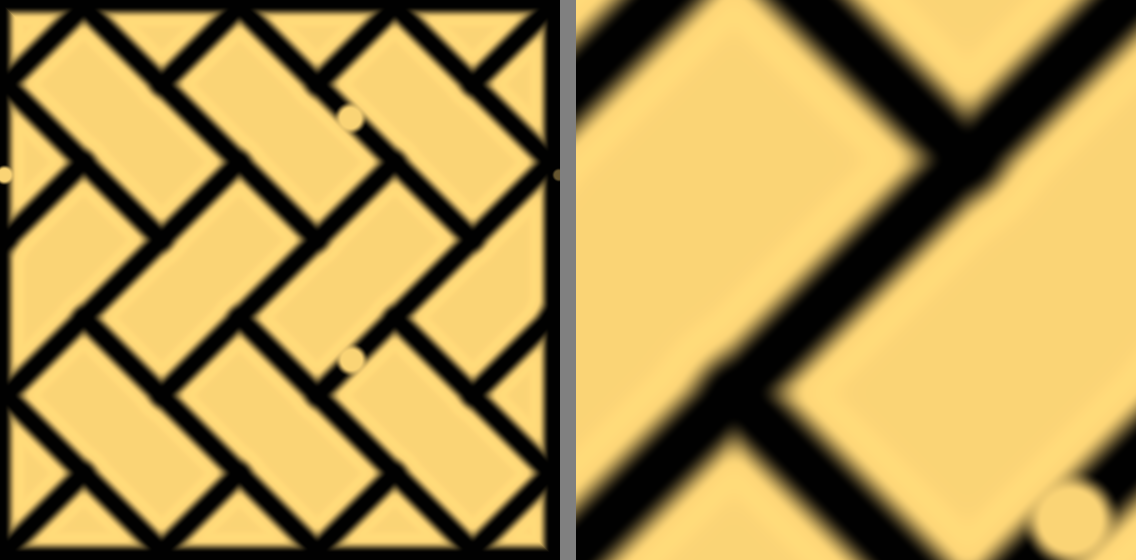
Left, the full canvas; right, a detail of the centre.
Reproduce this pattern procedurally as a WebGL 2 fragment shader.

```glsl
#version 300 es
precision highp float;
// Diagonal herringbone of yellow bricks with soft black joints, a black frame and a few worn gaps.

#define COLUMNS 3.6        // repeats across
#define ROWS 1.8           // repeats down
#define ORIGIN vec2(0.1497, 0.9883)
#define JOINT_WIDTH 0.0355
#define SOFTNESS 0.0105    // half width of the blurred edges
#define ROUNDING 0.010     // fillet where joints meet
#define FRAME_LOW vec2(0.0185, 0.0235)
#define FRAME_HIGH vec2(0.9715, 0.9780)
#define BRICK_COLOR vec3(0.982, 0.830, 0.460)
#define JOINT_COLOR vec3(0.004, 0.004, 0.002)
#define RIM_GLOW 0.035     // slight brightening beside the joints

uniform vec2 u_resolution;
out vec4 fragColor;

float segmentDistance(vec2 p, vec2 a, vec2 b) {
    vec2 ab = b - a;
    float t = clamp(dot(p - a, ab) / dot(ab, ab), 0.0, 1.0);
    return length(p - a - ab * t);
}

float smoothMin(float a, float b, float k) {
    float h = max(k - abs(a - b), 0.0) / k;
    return min(a, b) - 0.25 * h * h * k;
}

// Each cell owns one falling and one rising joint; every joint is three brick widths long.
float jointDistance(vec2 uv) {
    vec2 period = 1.0 / vec2(COLUMNS, ROWS);
    vec2 unit = period / vec2(2.0, 4.0);
    vec2 p = uv - ORIGIN;
    vec2 cell = floor(p / period);
    float d = 1.0;
    for (int j = -1; j <= 1; j++) {
        for (int i = -2; i <= 2; i++) {
            vec2 q = p - (cell + vec2(i, j)) * period;
            float falling = segmentDistance(q, vec2(0.0), vec2(3.0, -3.0) * unit);
            float rising = segmentDistance(q, vec2(2.0) * unit, -unit);
            d = smoothMin(d, falling, ROUNDING);
            d = smoothMin(d, rising, ROUNDING);
        }
    }
    return d - 0.5 * JOINT_WIDTH;
}

float frameDistance(vec2 uv) {
    vec2 inset = min(uv - FRAME_LOW, FRAME_HIGH - uv);
    return min(inset.x, inset.y);
}

// Ink remaining around a worn spot: 0 at its centre, 1 outside.
float wear(vec2 uv, vec2 center, float radius) {
    return smoothstep(0.55 * radius, radius, distance(uv, center));
}

void main() {
    vec2 uv = gl_FragCoord.xy / u_resolution;

    // Joints and frame share one soft edge, never thinner than a pixel.
    float d = smoothMin(jointDistance(uv), frameDistance(uv), ROUNDING);
    float soft = max(SOFTNESS, 0.75 / min(u_resolution.x, u_resolution.y));
    float ink = 1.0 - smoothstep(-soft, soft, d);

    // Two broken joints, and nicks in the left and right frame.
    ink *= wear(uv, vec2(0.626, 0.789), 0.031);
    ink *= wear(uv, vec2(0.628, 0.357), 0.031);
    ink *= wear(uv, vec2(0.008, 0.6875), 0.019);
    ink *= mix(0.6, 1.0, wear(uv, vec2(0.998, 0.6875), 0.013));

    // Brick faces, a touch brighter beside the joints.
    float rim = exp(-pow((d - 0.018) / 0.008, 2.0));
    vec3 brick = BRICK_COLOR * (1.0 + RIM_GLOW * rim);
    fragColor = vec4(mix(brick, JOINT_COLOR, ink), 1.0);
}
```
